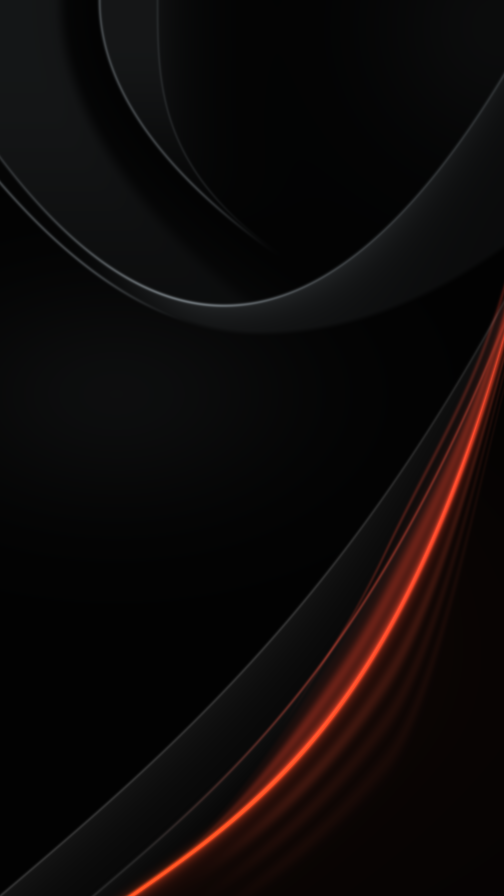
A Shadertoy shader for this background:

```glsl
// Dark satin backdrop: a grey bowl-shaped ribbon above, a glowing red sweep below.
// Each fold edge is a polynomial curve; approximate signed distances to the
// curves drive the masks, thin rim lights and soft falloffs.

// Distance to a curve, given the offset from it and its local slope.
float curveDistance(float offset, float slope) {
    return offset * inversesqrt(1.0 + slope * slope);
}

float side(float d) { return smoothstep(-0.0014, 0.0014, d); }

float glow(float d, float width) { return exp(-d * d / (width * width)); }

// Light that starts at an edge and decays on its positive side.
float falloff(float d, float width) { return side(d) * exp(-max(d, 0.0) / width); }

vec3 upperFolds(vec2 p) {
    vec3 steel = vec3(0.94, 1.0, 1.04);
    float t = 1.0 - p.y;

    // Broad haze under the bowl
    vec2 haze = (p - vec2(0.13, 0.56)) / vec2(0.21, 0.13);
    vec3 color = vec3(0.008) + 0.045 * steel * exp(-dot(haze, haze));

    // Ribbon between the rim and its lower edge
    float cx = p.x - 0.25;
    float rim = curveDistance(p.y - 0.659 - 2.64 * cx * cx, 5.28 * cx);
    float lx = p.x - 0.29;
    float bend = lx < 0.0 ? 2.0 : 1.3;
    float lower = curveDistance(p.y - 0.628 - bend * lx * lx, 2.0 * bend * lx);
    float ribbonLight = smoothstep(0.06, 0.24, p.x) * (1.0 - 0.35 * smoothstep(0.35, 0.56, p.x));
    float ribbon = 0.02 + ribbonLight * (0.035 + 0.085 * exp(min(rim, 0.0) / 0.022));
    color = mix(color, ribbon * steel, smoothstep(-0.004, 0.004, lower));

    // Nested panels inside the bowl
    float outer = curveDistance(p.x - 0.072 - 1.85 * t * t, 3.7 * t);
    float middle = curveDistance(p.x - 0.111 - 2.45 * t * t, 4.9 * t);
    float inner = curveDistance(p.x - 0.176 - 6.0 * t * t * t, 18.0 * t * t);
    float fade = 1.0 - smoothstep(0.04, 0.27, t);
    float panel = 0.012 + 0.018 * smoothstep(0.0, -0.08, middle);
    panel += (0.02 + 0.035 * smoothstep(0.36, 0.08, t)) * smoothstep(0.006, -0.014, outer);
    panel += 0.075 * fade * side(middle) * side(-inner);
    panel += 0.055 * fade * falloff(inner, 0.035);
    panel += 0.035 * glow(length(p - vec2(0.56, 0.97)), 0.14);
    color = mix(color, panel * steel, side(rim));

    // Rim lights
    float rimLight = 0.1 + 0.24 * glow(p.x - 0.2, 0.13);
    color += rimLight * glow(rim, 0.0018) * steel;
    color += 0.22 * glow(lower, 0.0018) * smoothstep(0.22, 0.08, p.x) * steel;
    float tail = smoothstep(0.29, 0.2, t);
    color += side(rim) * steel * tail * (0.2 * glow(middle, 0.0018)
        + 0.07 * glow(inner, 0.0016) * step(0.0, middle));
    return color;
}

vec3 lowerSweep(vec2 p, vec3 color) {
    float x = p.x;

    // Grey outer fold
    float grey = curveDistance(0.85 * x + 1.04 * x * x * x - p.y, 0.85 + 3.12 * x * x);
    float greyLight = 1.0 - 0.35 * smoothstep(0.3, 0.56, x);
    color = mix(color, vec3(0.018 + 0.06 * greyLight * exp(-max(grey, 0.0) / 0.045)), side(grey));
    color += 0.13 * greyLight * glow(grey, 0.0016);

    // Second fold with a dull red edge
    float u = x - 0.104;
    float second = curveDistance(0.85 * u + 2.57 * u * u * u - p.y, 0.85 + 7.71 * u * u);
    float warm = smoothstep(0.14, 0.4, x);
    vec3 secondFill = vec3(0.012) + 0.05 * exp(-max(second, 0.0) / 0.025);
    color = mix(color, secondFill, side(second));
    color += mix(vec3(0.09), vec3(0.36, 0.11, 0.08), warm) * glow(second, 0.0017);

    // Luminous crease, positive on its lower right
    float v = x - 0.146;
    float v2 = v * v;
    float crease = curveDistance(v * (0.7 + 3.5 * v2 + 6.0 * v2 * v2) - p.y,
        0.7 + 10.5 * v2 + 30.0 * v2 * v2);
    float taper = smoothstep(0.575, 0.43, x);

    // Red satin above the crease
    float band = 0.004 + 0.033 * smoothstep(0.17, 0.38, x) * (0.25 + 0.75 * taper);
    float depth = clamp(-crease / band, 0.0, 1.6);
    float satin = side(-crease) * smoothstep(1.25, 0.25, depth) * smoothstep(0.17, 0.34, x);
    satin *= 0.8 + 0.2 * cos(depth * 11.0);
    color = mix(color, vec3(0.57, 0.17, 0.115), 0.88 * satin);
    color += vec3(0.22, 0.06, 0.04) * glow(crease + band * 1.25, 0.002) * smoothstep(0.3, 0.45, x);

    // Shadowed cloth below, with fine folds fanning away from the crease
    float spread = 0.006 + 0.024 * taper;
    vec3 cloth = vec3(0.012, 0.009, 0.008);
    cloth += vec3(0.055, 0.02, 0.011) * exp(-max(crease, 0.0) / 0.11) * smoothstep(0.62, 0.15, p.y);
    cloth += vec3(0.25, 0.07, 0.045) * exp(-max(crease, 0.0) / (0.35 * spread));
    for (int i = 1; i <= 3; i++) {
        float k = float(i);
        float fold = crease - spread * (0.1 + 0.75 * k);
        cloth += vec3(0.16, 0.055, 0.035) / k * smoothstep(0.2, 0.35, x)
            * glow(fold, spread * 0.24);
    }
    color = mix(color, cloth, side(crease));

    // Hot filament along the crease
    vec3 hot = mix(vec3(0.95, 0.27, 0.09), vec3(0.7, 0.19, 0.1), smoothstep(0.2, 0.5, x));
    float core = glow(crease, 0.0028) + 0.25 * glow(crease, 0.008);
    return color + hot * core * 0.85 * (1.0 - 0.5 * smoothstep(0.5, 0.57, x));
}

void mainImage(out vec4 fragColor, in vec2 fragCoord) {
    vec2 p = fragCoord / iResolution.xy * vec2(0.5625, 1.0);
    vec3 color = lowerSweep(p, upperFolds(p));
    fragColor = vec4(clamp(color, 0.0, 1.0), 1.0);
}
```
